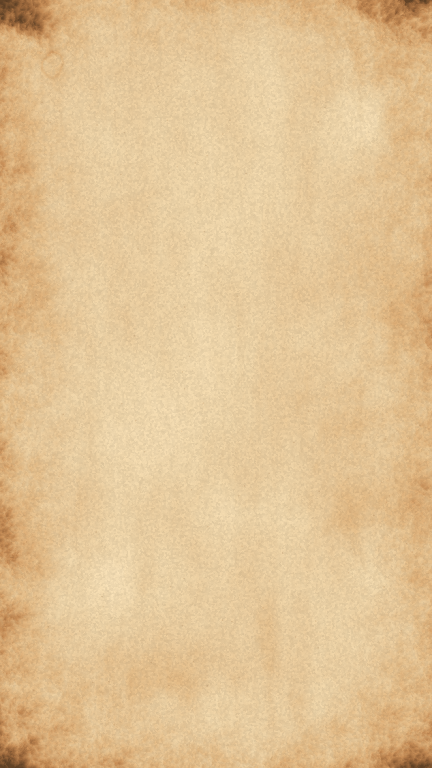
Reproduce this texture procedurally as a Shadertoy shader.

```glsl
// Aged parchment: soft cloudy stains, vertical creases, scorched borders and fine grain.

const float BASE_AGE = 1.25;        // tone of the clean sheet, as an index into TONES
const float CLOUD_AMOUNT = 0.62;
const float CREASE_AMOUNT = 0.50;
const float MOTTLE_AMOUNT = 0.50;
const float BLOTCH_AMOUNT = 0.50;
const float GRAIN_AMOUNT = 0.065;
const float GRAIN_CELLS = 230.0;
const float SPECK_CELLS = 42.0;
const vec4 EDGE_AGE = vec4(2.4, 1.9, 2.1, 1.7);        // left, right, bottom, top
const vec4 EDGE_REACH = vec4(0.095, 0.11, 0.060, 0.038);
const vec3 SPECK_COLOR = vec3(0.62, 0.43, 0.25);
const vec2 RING_CENTER = vec2(0.12, 0.915);
const vec2 RING_RADIUS = vec2(0.021, 0.017);

// Paper tones from pale to scorched
const int TONE_COUNT = 8;
const vec3 TONES[TONE_COUNT] = vec3[](
    vec3(0.94, 0.85, 0.69), vec3(0.91, 0.81, 0.64), vec3(0.89, 0.77, 0.59),
    vec3(0.87, 0.72, 0.52), vec3(0.84, 0.66, 0.45), vec3(0.76, 0.54, 0.33),
    vec3(0.60, 0.40, 0.23), vec3(0.38, 0.26, 0.15));

// Broad stains: centre xy, radius xy; positive strength ages the paper
const int STAIN_COUNT = 12;
const vec4 STAINS[STAIN_COUNT] = vec4[](
    vec4(0.86, 0.342, 0.17, 0.035), vec4(0.90, 0.600, 0.22, 0.060),
    vec4(0.625, 0.18, 0.025, 0.06), vec4(0.74, 0.90, 0.04, 0.08),
    vec4(0.42, 0.12, 0.28, 0.035), vec4(0.03, 0.83, 0.10, 0.05),
    vec4(0.02, 0.30, 0.09, 0.04), vec4(0.26, 0.23, 0.12, 0.04),
    vec4(0.56, 0.335, 0.11, 0.025), vec4(0.81, 0.83, 0.08, 0.045),
    vec4(0.44, 0.57, 0.22, 0.14), vec4(0.88, 0.24, 0.12, 0.03));
const float STAIN_AGE[STAIN_COUNT] = float[](
    1.1, 0.85, 0.8, 0.6, 0.7, 0.7, 0.9, -0.8, -0.7, -0.8, -0.25, -0.6);

// Scorched corners, in the same layout
const int CORNER_COUNT = 5;
const vec4 CORNERS[CORNER_COUNT] = vec4[](
    vec4(0.05, 0.98, 0.11, 0.033), vec4(0.98, 1.0, 0.17, 0.025),
    vec4(0.95, 0.94, 0.19, 0.070), vec4(0.0, 0.0, 0.12, 0.022),
    vec4(1.0, 0.0, 0.12, 0.025));
const float CORNER_AGE[CORNER_COUNT] = float[](2.2, 2.0, 0.9, 1.3, 1.5);

vec2 hash2(vec2 cell) {
    vec3 q = fract(cell.xyx * vec3(0.1031, 0.1030, 0.0973));
    q += dot(q, q.yzx + 33.33);
    return fract((q.xx + q.yz) * q.zy);
}

// x: distance to the nearest point, y: random value of its cell
vec2 cellular(vec2 p) {
    vec2 cell = floor(p), nearest = vec2(8.0, 0.0);
    for (int y = -1; y <= 1; y++)
    for (int x = -1; x <= 1; x++) {
        vec2 id = cell + vec2(x, y);
        float d = length(id + hash2(id) - p);
        if (d < nearest.x) nearest = vec2(d, hash2(id + 71.7).x);
    }
    return nearest;
}

// Layered, warped sines, roughly -1 to 1
float sineClouds(vec2 p) {
    float sum = 0.0, weight = 0.55;
    for (int i = 0; i < 6; i++) {
        sum += weight * sin(p.x + 1.4 * sin(p.y * 0.83 + sum)) * cos(p.y + sin(p.x * 0.71));
        p = mat2(1.5, 1.15, -1.15, 1.5) * p + vec2(2.7, 5.1) + 0.6 * sum;
        weight *= 0.66;
    }
    return sum;
}

float blob(vec2 p, vec4 shape) {
    vec2 d = (p - shape.xy) / shape.zw;
    return exp(-dot(d, d));
}

vec3 paperTone(float age) {
    float t = clamp(age, 0.0, float(TONE_COUNT) - 1.001);
    int i = int(t);
    return mix(TONES[i], TONES[i + 1], fract(t));
}

void mainImage(out vec4 fragColor, in vec2 fragCoord) {
    vec2 uv = fragCoord / iResolution.xy;
    vec2 p = fragCoord / iResolution.x;

    // Clouds, creases and mottling
    float clouds = sineClouds(p * vec2(7.0, 5.0) + 3.0);
    float creases = sineClouds(p * vec2(19.0, 3.2) + 9.0);
    float mottle = sineClouds(p * 30.0 + 1.7);
    float blotch = 0.45 - cellular(p * 70.0 + 0.8 * mottle).x;
    float age = BASE_AGE + CLOUD_AMOUNT * clouds + CREASE_AMOUNT * creases;

    // Worn borders with an uneven reach
    vec4 inset = vec4(uv.x, 1.0 - uv.x, uv.y, 1.0 - uv.y);
    vec4 wear = EDGE_AGE * exp(-inset / (EDGE_REACH * (1.0 + 0.4 * clamp(clouds, -1.0, 1.0))));
    float border = dot(wear, vec4(1.0));

    // Stains and scorched corners
    vec2 warped = uv + vec2(0.03, 0.014) * vec2(clouds, creases) + 0.008 * mottle;
    for (int i = 0; i < STAIN_COUNT; i++) age += STAIN_AGE[i] * blob(warped, STAINS[i]);
    for (int i = 0; i < CORNER_COUNT; i++) border += CORNER_AGE[i] * blob(warped, CORNERS[i]);
    age += border;
    age += (MOTTLE_AMOUNT * mottle + BLOTCH_AMOUNT * blotch) * (0.3 + min(border, 2.0));

    // Faint drop ring
    float ring = length((uv - RING_CENTER) / RING_RADIUS) - 1.0 + 0.4 * mottle;
    age += 0.9 * exp(-ring * ring * 40.0);

    // Fibre grain at two scales and sparse specks
    vec3 color = paperTone(age);
    vec2 fine = cellular(p * GRAIN_CELLS);
    vec2 coarse = cellular(p * GRAIN_CELLS * 0.55 + 0.7 * mottle);
    color *= 1.0 + GRAIN_AMOUNT * (fine.y - 0.5 + 0.7 * (0.5 - coarse.x));
    vec2 speck = cellular(p * SPECK_CELLS);
    float speckMask = step(0.95, speck.y) * smoothstep(0.12, 0.03, speck.x);
    fragColor = vec4(mix(color, color * SPECK_COLOR, 0.15 * speckMask), 1.0);
}
```
